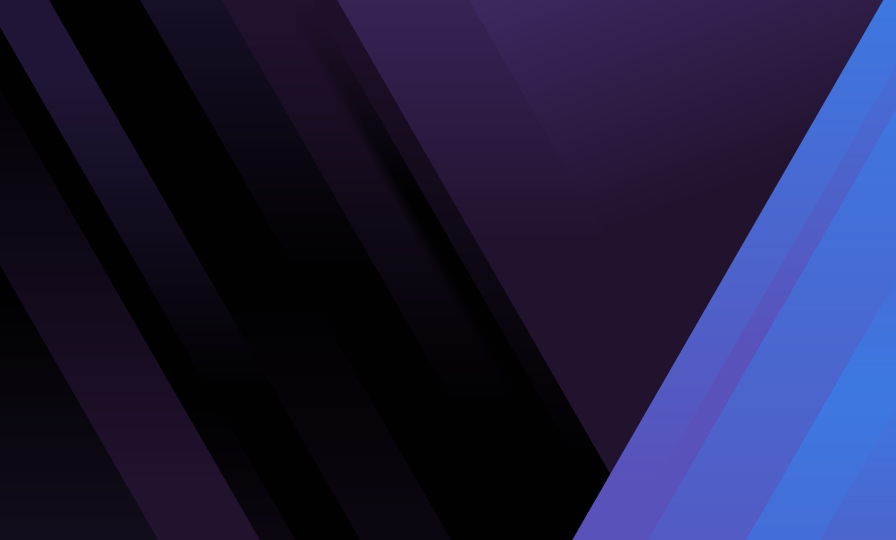
This background is drawn by a Shadertoy shader. Its source:

```glsl
// Dark violet diagonal bands meeting a bright blue slanted panel.

#define ASPECT 1.662      // layout width over height
#define SLANT 0.577       // horizontal run per unit of height
#define NIGHT vec3(0.003, 0.002, 0.006)
#define PLUM vec3(0.13, 0.07, 0.18)
#define INDIGO vec3(0.125, 0.082, 0.21)
#define VIOLET vec3(0.24, 0.16, 0.38)
#define AZURE vec3(0.24, 0.47, 0.88)
#define IRIS vec3(0.35, 0.32, 0.73)

// Linear blend between two colours over the range [start, end].
vec3 fade(vec3 from, vec3 to, float start, float end, float t) {
    return mix(from, to, clamp((t - start) / (end - start), 0.0, 1.0));
}

// Covers everything to the right of a slanted edge.
void cover(inout vec3 color, float position, float edge, float soft, vec3 paint) {
    color = mix(color, paint, smoothstep(edge - soft, edge + soft, position));
}

// Bands leaning down to the right; later bands overlap earlier ones.
vec3 darkBands(float x, float depth, float aa) {
    float u = x - SLANT * depth;
    vec3 color = fade(NIGHT, vec3(0.075, 0.055, 0.12), 0.55, 1.05, depth);
    cover(color, u, -0.2835, aa, fade(NIGHT * 4.0, PLUM, 0.16, 0.9, depth));
    cover(color, u, -0.095, aa, fade(NIGHT, PLUM * 0.35, 0.75, 1.0, depth));
    cover(color, u, -0.029, aa, fade(INDIGO, NIGHT, 0.15, 0.72, depth));
    cover(color, u, 0.091, aa, fade(NIGHT, PLUM * 0.33, 0.55, 0.95, depth));
    cover(color, u, 0.260, aa, fade(INDIGO * 0.72, NIGHT, 0.0, 0.5, depth));
    cover(color, u, 0.411, aa, fade(PLUM, NIGHT, 0.03, 0.75, depth));
    cover(color, u, 0.530, 0.018, fade(PLUM, NIGHT, 0.0, 0.36, depth));
    cover(color, u, 0.578, aa, fade(PLUM * 0.9, NIGHT, 0.05, 0.85, depth));
    cover(color, u, 0.6255, aa, fade(VIOLET * 0.88, PLUM, 0.0, 0.45, depth));

    // The widest band darkens toward the lower right.
    float tilted = depth + 0.35 * (x - 0.87);
    cover(color, u, 0.870, aa, fade(VIOLET, PLUM, 0.0, 0.52, tilted));
    return color;
}

// Bands leaning down to the left, laid over the dark ones.
void blueBands(inout vec3 color, float x, float depth, float aa) {
    float v = x + SLANT * depth;
    vec3 outer = fade(AZURE, IRIS, 0.0, 0.9, depth);
    vec3 seam = fade(mix(AZURE, IRIS, 0.25), IRIS, 0.1, 0.65, depth);
    vec3 broad = fade(AZURE, mix(AZURE, IRIS, 0.75), 0.15, 1.0, depth);
    vec3 bright = fade(mix(AZURE, IRIS, 0.3), AZURE, 0.5, 0.7, depth);
    bright = mix(bright, mix(AZURE, IRIS, 0.25), smoothstep(0.7, 1.0, depth));
    vec3 corner = fade(AZURE, mix(AZURE, IRIS, 0.5), 0.7, 1.0, depth);

    cover(color, v, 1.6385, aa, outer);
    cover(color, v, 1.732, aa, seam);
    cover(color, v, 1.779, aa, broad);
    cover(color, v, 1.961, aa, bright);
    cover(color, v, 2.098, aa, corner);
}

void mainImage(out vec4 fragColor, in vec2 fragCoord) {
    vec2 uv = fragCoord / iResolution.xy;
    float x = uv.x * ASPECT;
    float depth = 1.0 - uv.y;       // distance below the top edge
    float aa = 0.8 / iResolution.y; // half width of a smoothed edge

    vec3 color = darkBands(x, depth, aa);
    blueBands(color, x, depth, aa);
    fragColor = vec4(color, 1.0);
}
```
